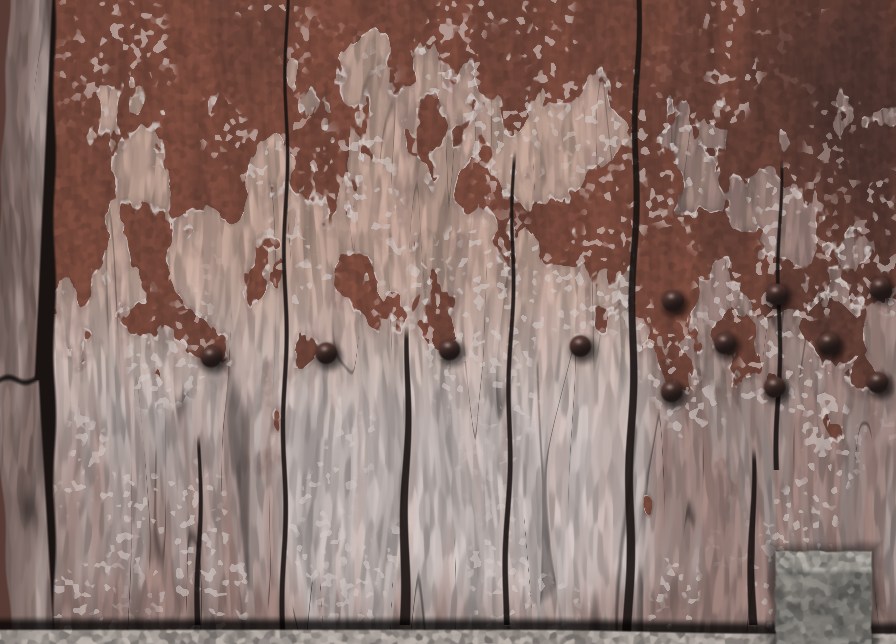
Give the GLSL for this texture, as a Shadertoy shader.

```glsl
// Weathered plank door with peeling red paint, iron bolts, a split post and a stone block.
const vec3 PAINT = vec3(0.46, 0.28, 0.23);
const vec3 PAINT_DARK = vec3(0.30, 0.20, 0.18);
const vec3 WOOD_WARM = vec3(0.70, 0.59, 0.54);
const vec3 WOOD_GREY = vec3(0.73, 0.69, 0.68);
const vec3 WOOD_BROWN = vec3(0.52, 0.43, 0.41);
const vec3 CHALK = vec3(0.82, 0.78, 0.77);
const vec3 GAP = vec3(0.10, 0.075, 0.07);
const vec3 STONE = vec3(0.49, 0.48, 0.46);
const float BOLT_RADIUS = 0.0165;
const float POST_BREAK = 0.41;

vec2 hash2(vec2 p) {
    vec3 q = fract(p.xyx * vec3(0.1031, 0.1030, 0.0973));
    q += dot(q, q.yzx + 33.33);
    return fract((q.xx + q.yz) * q.zy);
}

// Cellular noise: jittered cell values blended by distance.
float cells(vec2 p) {
    vec2 cell = floor(p), f = p - cell;
    float sum = 0.0, total = 0.0;
    for (int k = 0; k < 9; k++) {
        vec2 g = vec2(k % 3 - 1, k / 3 - 1), h = hash2(cell + g), d = g + h - f;
        float w = exp(-7.0 * dot(d, d));
        sum += w * fract(h.x * 17.0 + h.y * 31.0);
        total += w;
    }
    return sum / total;
}

float fall(float a, float b, float x) { return 1.0 - smoothstep(a, b, x); }

float blob(vec2 p, float x, float y, float w, float h) {
    vec2 d = (p - vec2(x, y)) / vec2(w, h);
    return exp(-dot(d, d));
}

// Vertical split between two heights, tapering upward.
float split(vec2 p, float xLow, float xHigh, float low, float high, float width) {
    float t = clamp((p.y - low) / (high - low), 0.0, 1.0);
    float w = width * (1.0 - 0.75 * t);
    float x = mix(xLow, xHigh, t) + 0.0025 * sin(p.y * 23.0 + xLow * 50.0);
    return step(low, p.y) * fall(high - 0.03, high, p.y) * fall(w, w + 0.003, abs(p.x - x));
}

// A row of four, a zigzag of five, then a low row of three.
vec2 boltPosition(int i) {
    float k = float(i);
    if (i < 4) return vec2(0.328 + 0.1725 * k + 0.0062 * k * k, 0.446 + 0.0055 * k);
    if (i < 9) return vec2(0.723 + 0.0805 * k, i % 2 == 0 ? 0.513 + 0.005 * k : 0.467);
    return vec2(0.16 * k - 0.397, 0.329 + 0.007 * k);
}

// Positive where paint survives, negative where wood is bare.
float paintField(vec2 p, vec2 bolt) {
    float edge = p.x < 0.443 ? 0.66 : (p.x < 0.985 ? 0.715 : 0.60);
    float f = (p.y - edge) * 2.6, amp = 1.25;
    vec2 q = p * vec2(15.0, 9.0);
    for (int i = 0; i < 4; i++) {
        f += amp * (cells(q) - 0.5);
        q = q * 2.03 + 17.3;
        amp *= 0.55;
    }
    f += 0.8 * blob(p, 0.09, 0.55, 0.05, 0.17) + 0.75 * blob(p, 0.43, 0.42, 0.045, 0.16);
    f += 0.5 * blob(p, 0.22, 0.49, 0.08, 0.05) + 0.45 * blob(p, 1.03, 0.62, 0.05, 0.16);
    f += 1.5 * blob(p, 1.006, 0.215, 0.014, 0.035) + 0.8 * blob(bolt, 0.0, 0.018, 0.034, 0.032);
    f -= 0.65 * blob(p, 0.60, 0.93, 0.14, 0.11) + 0.5 * blob(p, 1.10, 0.73, 0.045, 0.12);
    return f - 0.35 * (blob(p, 0.86, 0.84, 0.10, 0.12) + blob(p, 0.37, 0.75, 0.06, 0.09));
}

void mainImage(out vec4 fragColor, in vec2 fragCoord) {
    vec2 p = fragCoord / iResolution.y, bolt = vec2(9.0);
    float px = 1.5 / iResolution.y;
    for (int i = 0; i < 12; i++) {
        vec2 d = p - boltPosition(i);
        if (dot(d, d) < dot(bolt, bolt)) bolt = d;
    }
    // Wood grain and hairline checks
    vec2 g = p + vec2(0.006 * sin(p.y * 9.0 + p.x * 14.0), 0.0);
    float fibre = cells(g * vec2(60.0, 5.0)) - 0.5, speck = cells(p * 110.0);
    float grain = 0.26 * fibre + 0.30 * (cells(g * vec2(135.0, 22.0)) - 0.5);
    float check = fall(0.0, 0.045, abs(cells(g * vec2(36.0, 2.6) + 40.0) - 0.5));
    check *= smoothstep(0.45, 0.7, cells(g * vec2(22.0, 7.0))) * mix(0.75, 0.3, p.y);
    float tone = (1.0 + grain) * (1.0 - 0.55 * check);

    // Bare boards, browner on the outer planks and near the foot
    float f = paintField(p, bolt);
    float brown = 0.75 * smoothstep(0.96, 1.06, p.x) + 0.5 * fall(0.03, 0.13, p.y);
    brown += 0.6 * fall(0.40, 0.46, p.x) * fall(0.2, 0.5, p.y) + 0.45 * smoothstep(-0.45, 0.0, f);
    vec3 wood = mix(WOOD_GREY, WOOD_WARM, smoothstep(0.3, 0.65, p.y));
    wood = mix(wood, WOOD_BROWN, clamp(brown + 0.8 * fibre, 0.0, 1.0)) * tone;

    // Stained paint film with chalky broken rims
    float stain = 0.8 * blob(p, 1.34, 0.82, 0.12, 0.18) + 0.35 * smoothstep(0.9, 1.2, p.x);
    stain += 0.7 * (cells(p * vec2(24.0, 5.0)) - 0.45);
    vec3 paint = mix(PAINT, PAINT_DARK, clamp(stain, 0.0, 1.0)) * (0.91 + 0.18 * speck + 0.3 * grain);
    float rim = smoothstep(-0.16, -0.03, f) * smoothstep(0.45, 0.75, speck);
    vec3 col = mix(mix(wood, CHALK, 0.75 * rim), paint, smoothstep(-0.03, 0.03, f));
    float flecks = smoothstep(0.72, 0.84, speck) * smoothstep(0.45, 0.7, cells(p * vec2(12.0, 8.0) + 9.0));
    col = mix(col, CHALK, 0.6 * flecks);

    // Plank seams and drying splits
    float dark = max(split(p, 0.440, 0.446, 0.0, 1.1, 0.0025), split(p, 0.975, 0.996, 0.0, 1.3, 0.0055));
    dark = max(dark, max(split(p, 0.627, 0.634, 0.03, 0.5, 0.0065), split(p, 0.785, 0.799, 0.03, 0.77, 0.003)));
    dark = max(dark, max(split(p, 0.308, 0.310, 0.03, 0.33, 0.003), split(p, 1.207, 1.212, 0.27, 0.76, 0.0025)));
    col = mix(col, GAP, 0.9 * max(dark, split(p, 1.168, 1.169, 0.03, 0.31, 0.005)));

    // Broken post in front of a dark gap
    float right = p.y < POST_BREAK ? 0.084 - 0.058 * p.y : 0.035 + 0.046 * p.y;
    float left = right - 0.066 + 0.002 * sin(p.y * 40.0);
    col = mix(GAP, col, smoothstep(0.082, 0.088, p.x + 0.002 * sin(p.y * 31.0)));
    vec3 post = mix(WOOD_BROWN, WOOD_GREY, clamp(0.25 + 0.9 * fibre, 0.0, 1.0)) * tone * 0.92;
    post *= 1.0 - 0.75 * fall(0.0, 0.008, abs(p.y - POST_BREAK - 0.004 * sin(p.x * 120.0)));
    post *= 1.0 - 0.35 * blob(p, 0.045, 0.21, 0.016, 0.028);
    col = mix(post, col, smoothstep(right - px, right + px, p.x));
    col = mix(PAINT_DARK * 1.15, col, smoothstep(left - px, left + px, p.x));

    // Domed bolts with contact shadow and glint
    col *= 1.0 - 0.6 * fall(0.010, 0.029, length(bolt - vec2(0.004, -0.006)));
    vec3 iron = mix(GAP * 1.25, PAINT_DARK * 1.1, smoothstep(-0.012, 0.016, bolt.y - 0.4 * bolt.x));
    iron += 0.28 * blob(bolt, -0.003, 0.007, 0.005, 0.004);
    col = mix(col, iron, fall(BOLT_RADIUS - px, BOLT_RADIUS + px, length(bolt)));

    // Shadowed foot and pale ground ledge
    float h = p.y - 0.022 + 0.006 * smoothstep(0.8, 1.2, p.x);
    col *= mix(0.25, 1.0, smoothstep(0.008, 0.024, h));
    col = mix(vec3(0.60, 0.57, 0.55) * (0.75 + 0.5 * speck), col, smoothstep(-px, px, h));

    // Rough stone block with a lighter top face
    vec2 q = abs(p - vec2(1.279, 0.06)) - vec2(0.075, 0.084);
    float rough = cells(p * 45.0), block = max(q.x, q.y) + 0.004 * (rough - 0.5);
    vec3 stone = STONE * (0.65 + 0.4 * speck + 0.3 * rough) * mix(0.88, 1.2, smoothstep(0.108, 0.118, p.y));
    col = mix(stone, col * (1.0 - 0.4 * fall(0.0, 0.02, block)), smoothstep(-px, px, block));
    fragColor = vec4(clamp(col, 0.0, 1.0), 1.0);
}
```
